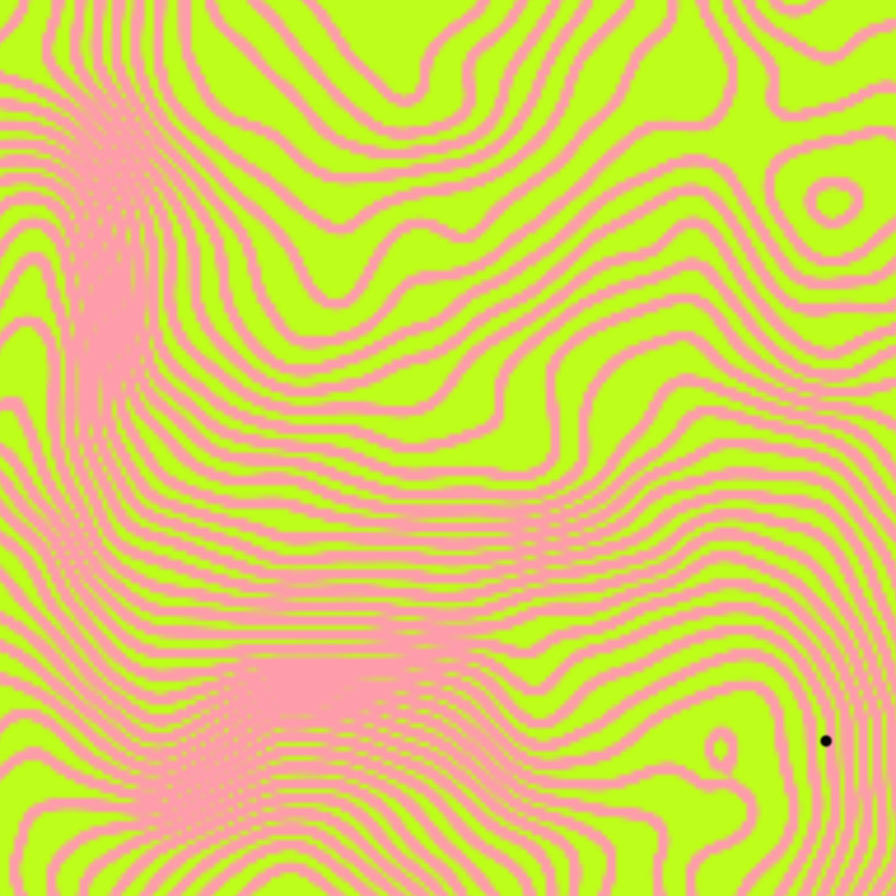
A three.js fragment shader for this background:

```glsl
// Wavy pink contour lines of a hilly height field on lime, softly pixelated.
#define LIME vec3(0.74, 0.995, 0.10)
#define PINK vec3(0.995, 0.61, 0.67)
#define GRID 192.0         // coarse cells across the canvas
#define HALF_WIDTH 0.0063  // half the width of a line
#define EDGE 0.0015        // softness of a line in one cell
#define WAVE_SCALE 7.0     // frequency of the broad waves
#define WAVE_HEIGHT 3.8    // broad waves, in contour steps
#define RIPPLE_HEIGHT 0.9  // fine waves, in contour steps
#define SPECK vec2(0.922, 0.173)
#define SPECK_RADIUS 0.0065

varying vec2 vUv;

float hash(vec2 p) {
  return fract(sin(dot(p, vec2(127.1, 311.7))) * 43758.5453);
}

float valueNoise(vec2 p) {
  vec2 i = floor(p);
  vec2 f = fract(p);
  f = f * f * (3.0 - 2.0 * f);
  float low = mix(hash(i), hash(i + vec2(1.0, 0.0)), f.x);
  float high = mix(hash(i + vec2(0.0, 1.0)), hash(i + vec2(1.0, 1.0)), f.x);
  return mix(low, high, f.y);
}

float hill(vec2 p, vec2 centre, vec2 radius, float height) {
  vec2 q = (p - centre) / radius;
  return height * exp(-dot(q, q));
}

// Height in contour steps: broad hills and hollows, then two layers of waves
float terrain(vec2 p) {
  float h = hill(p, vec2(0.42, 1.08), vec2(0.33, 0.55), 13.0);
  h += hill(p, vec2(0.33, -0.10), vec2(0.42, 0.42), -27.0);
  h += hill(p, vec2(0.84, 0.22), vec2(0.20, 0.27), -11.0);
  h += hill(p, vec2(0.97, 0.82), vec2(0.20, 0.22), 6.0);
  h += hill(p, vec2(-0.08, 0.32), vec2(0.16, 0.35), -10.0);
  h += hill(p, vec2(0.06, 0.72), vec2(0.09, 0.20), -5.0);
  h += WAVE_HEIGHT * valueNoise(p * WAVE_SCALE + 3.7);
  h += RIPPLE_HEIGHT * valueNoise(p * WAVE_SCALE * 2.1 + 17.3);
  return h;
}

// Line coverage at one cell; dividing by the slope keeps the width constant
float contour(vec2 cell) {
  vec2 p = (cell + 0.5) / GRID;
  vec2 e = vec2(0.4 / GRID, 0.0);
  float h = terrain(p);
  vec2 slope = vec2(terrain(p + e.xy) - h, terrain(p + e.yx) - h) / e.x;
  float d = abs(fract(h) - 0.5) / max(length(slope), 1.0);
  return 1.0 - smoothstep(HALF_WIDTH - EDGE, HALF_WIDTH + EDGE, d);
}

void main() {
  // Blend the four nearest cells
  vec2 g = vUv * GRID - 0.5;
  vec2 i = floor(g);
  vec2 f = fract(g);
  float low = mix(contour(i), contour(i + vec2(1.0, 0.0)), f.x);
  float high = mix(contour(i + vec2(0.0, 1.0)), contour(i + vec2(1.0, 1.0)), f.x);
  vec3 colour = mix(LIME, PINK, mix(low, high, f.y));

  // One tiny dark speck
  float speck = smoothstep(SPECK_RADIUS * 1.3, SPECK_RADIUS * 0.6, distance(vUv, SPECK));
  colour = mix(colour, vec3(0.02), speck);

  gl_FragColor = vec4(colour, 1.0);
}
```
